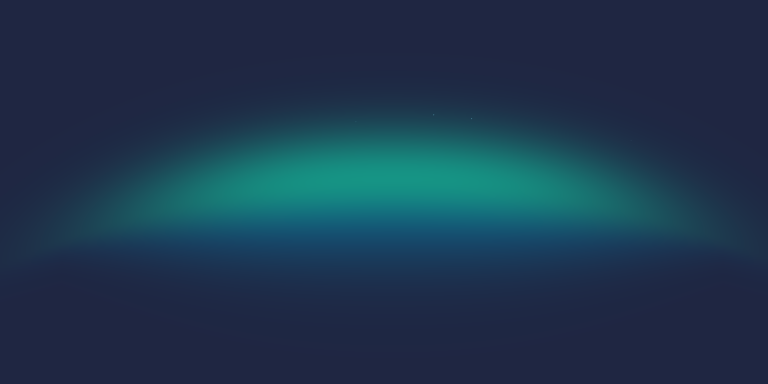
Write a WebGL 1 fragment shader that draws this background.

```glsl
precision highp float;

uniform vec2 u_resolution;

const vec3 NIGHT = vec3(0.120, 0.150, 0.260);
const vec3 GREEN = vec3(0.085, 0.580, 0.520);
const vec3 BLUE = vec3(0.050, 0.420, 0.580);
const vec3 STAR = vec3(0.350, 0.600, 0.620);

// Lengths are in canvas heights, except CENTER_X, a share of the width.
const float CENTER_X = 0.511;
const float RIDGE_TOP = 0.535;
const float RIDGE_BEND = 0.209;
const float HALF_WIDTH = 0.716;
const float UPPER_SPREAD = 0.094;
const float LOWER_SPREAD = 0.60;   // share of the depth below the ridge
const float FLOOR_Y = 0.31;
const float MIN_DEPTH = 0.07;
const float STAR_CELL = 0.06;
const float STAR_RADIUS = 0.003;
const float STAR_DENSITY = 0.18;
const float STAR_GLOW = 0.30;

float hash(vec2 cell) {
  return fract(sin(dot(cell, vec2(127.1, 311.7))) * 43758.5);
}

float bell(float x) {
  return exp(-0.5 * x * x);
}

// Arched light: soft upper rim, flat lower edge turning blue.
vec3 addAurora(vec3 color, vec2 p) {
  float ridge = RIDGE_TOP - RIDGE_BEND * p.x * p.x;
  float depth = max(ridge - FLOOR_Y, MIN_DEPTH);
  float offset = p.y - ridge;
  float spread = offset > 0.0 ? UPPER_SPREAD : LOWER_SPREAD * depth;
  float reach = exp(-pow(abs(p.x) / HALF_WIDTH, 3.0));
  vec3 tint = mix(GREEN, BLUE, smoothstep(0.0, 0.8, -offset / depth));
  return mix(color, tint, bell(offset / spread) * reach);
}

// Sparse faint points, one per chosen cell, above the arch.
float starLight(vec2 p) {
  vec2 grid = p / STAR_CELL;
  vec2 cell = floor(grid);
  vec2 place = 0.2 + 0.6 * vec2(hash(cell + 17.0), hash(cell + 41.0));
  float radius = max(STAR_RADIUS, 0.75 / u_resolution.y);
  float dist = length(grid - cell - place) * STAR_CELL;
  float chosen = step(hash(cell), STAR_DENSITY);
  float band = smoothstep(0.62, 0.66, p.y) * (1.0 - smoothstep(0.72, 0.78, p.y));
  float side = smoothstep(-0.2, 0.1, p.x) * (1.0 - smoothstep(0.55, 0.7, p.x));
  return chosen * band * side * (1.0 - smoothstep(0.0, radius, dist));
}

void main() {
  vec2 p = gl_FragCoord.xy / u_resolution.y;
  p.x -= CENTER_X * u_resolution.x / u_resolution.y;

  vec3 color = addAurora(NIGHT, p);
  color += STAR * STAR_GLOW * starLight(p);
  gl_FragColor = vec4(color, 1.0);
}
```
